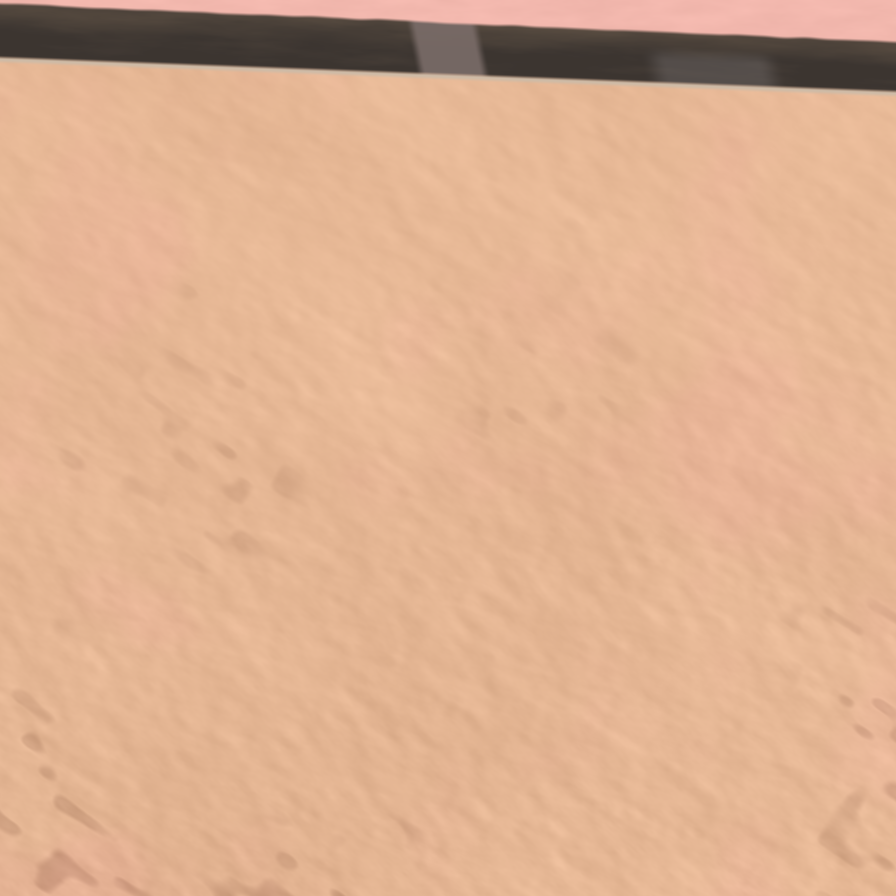
Write a WebGL 2 fragment shader that draws this texture.

```glsl
#version 300 es
precision highp float;

uniform vec2 u_resolution;
out vec4 fragColor;

#define PLASTER vec3(0.908, 0.725, 0.590)
#define BLUSH vec3(0.918, 0.715, 0.600)
#define PINK vec3(0.950, 0.720, 0.680)
#define TRIM_DARK vec3(0.235, 0.208, 0.190)
#define TRIM_BROWN vec3(0.350, 0.300, 0.255)
#define TRIM_GREY vec3(0.475, 0.420, 0.405)
#define LEDGE vec3(0.800, 0.735, 0.660)
#define GRAIN_SCALE vec2(34.0, 66.0)
#define GRAIN_ANGLE -0.60
#define GRAIN_CONTRAST 0.065
#define EDGE_SOFTNESS 0.0025

float hash(vec2 p) {
    return fract(sin(dot(p, vec2(127.1, 311.7))) * 43758.5453);
}

float valueNoise(vec2 p) {
    vec2 cell = floor(p);
    vec2 f = fract(p);
    f = f * f * (3.0 - 2.0 * f);
    float low = mix(hash(cell), hash(cell + vec2(1.0, 0.0)), f.x);
    float high = mix(hash(cell + vec2(0.0, 1.0)), hash(cell + vec2(1.0, 1.0)), f.x);
    return mix(low, high, f.y);
}

float fbm(vec2 p) {
    float sum = 0.0;
    float weight = 0.5;
    for (int i = 0; i < 4; i++) {
        sum += weight * valueNoise(p);
        p = mat2(0.8, 0.6, -0.6, 0.8) * p * 1.9 + 7.3;
        weight *= 0.5;
    }
    return sum / 0.9375;
}

// Soft-sided interval: 1 between start and end
float span(float x, float start, float end, float soft) {
    return smoothstep(start - soft, start + soft, x)
         * (1.0 - smoothstep(end - soft, end + soft, x));
}

vec3 plasterColor(vec2 uv) {
    float c = cos(GRAIN_ANGLE);
    float s = sin(GRAIN_ANGLE);
    vec2 along = vec2(c * uv.x + s * uv.y, c * uv.y - s * uv.x);
    float nearness = 1.0 - uv.y;

    // Broad mottling and warm patches
    float mottle = fbm(along * vec2(4.0, 7.0) + 3.0) - 0.5;
    float warmth = smoothstep(0.48, 0.75, fbm(uv * 6.0 + 21.0));
    vec3 color = mix(PLASTER, BLUSH, warmth);
    color += mottle * vec3(0.050, 0.055, 0.055);
    color -= 0.012 * nearness;

    // Slanted relief, stronger toward the bottom
    vec2 grainUv = along * GRAIN_SCALE;
    float grain = fbm(grainUv) - fbm(grainUv + vec2(0.25, 0.55));
    grain += 0.45 * (fbm(grainUv * 0.6 + 40.0) - 0.5);
    color += grain * GRAIN_CONTRAST * mix(0.55, 1.15, nearness);

    // Sparse shaded pits gathered in loose clusters
    float pits = smoothstep(0.66, 0.88, valueNoise(grainUv * 0.85 + 90.0));
    float cluster = smoothstep(0.50, 0.72, fbm(uv * 5.0 + 55.0));
    color -= pits * cluster * nearness * vec3(0.10, 0.10, 0.09);
    return color;
}

vec3 trimColor(float x, float height) {
    // Brown sheen in the upper part, dark below
    float streak = fbm(vec2(x * 14.0, height * 5.0));
    float sheen = smoothstep(0.35, 1.0, height) * 0.75 + (streak - 0.5) * 0.7;
    vec3 color = mix(TRIM_DARK, TRIM_BROWN, clamp(sheen, 0.0, 1.0));

    // Pale reflections
    float slant = x + 0.012 * height;
    float bright = span(slant, 0.470, 0.542, 0.006);
    float faint = span(slant, 0.735, 0.865, 0.015) * (1.0 - smoothstep(0.4, 0.75, height));
    color = mix(color, TRIM_GREY, bright * 0.92);
    color = mix(color, TRIM_GREY * vec3(0.94, 1.0, 1.02), faint * 0.45);
    return color;
}

void main() {
    vec2 uv = gl_FragCoord.xy / u_resolution;
    float soft = max(EDGE_SOFTNESS, 0.7 / u_resolution.y);

    // Tilted trim edges with a slight waver
    float waver = (valueNoise(vec2(uv.x * 40.0, 4.0)) - 0.5) * 0.0015;
    float trimTop = 0.996 - 0.043 * uv.x + waver;
    float trimBottom = 0.936 - 0.038 * uv.x;
    float height = (uv.y - trimBottom) / (trimTop - trimBottom);

    vec3 color = plasterColor(uv);
    float ledge = span(uv.y, trimBottom - 0.005, trimBottom, soft);
    color = mix(color, LEDGE, ledge * 0.9);
    color = mix(color, trimColor(uv.x, height), smoothstep(-soft, soft, uv.y - trimBottom));

    // Pink strip above the trim
    vec3 pink = PINK + (fbm(uv * vec2(30.0, 90.0)) - 0.5) * 0.04;
    color = mix(color, pink, smoothstep(-soft, soft, uv.y - trimTop));

    fragColor = vec4(clamp(color, 0.0, 1.0), 1.0);
}
```
